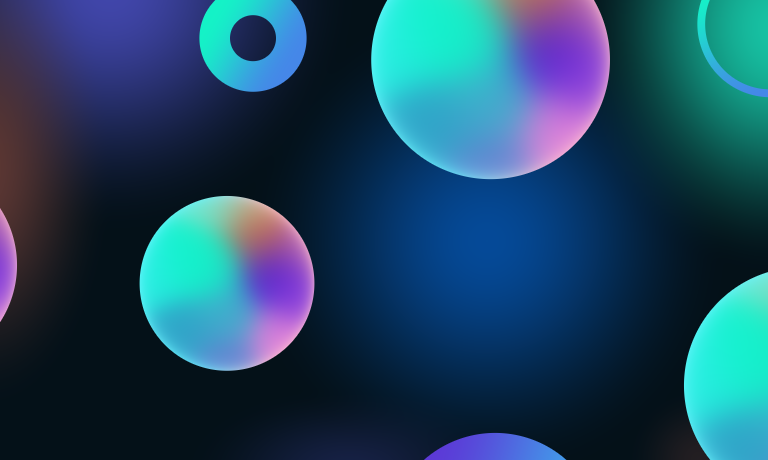
Give the GLSL for this background, as a Shadertoy shader.

```glsl
// Iridescent spheres and gradient rings over a dark backdrop with soft coloured glows.

// Lengths are in canvas heights, origin at the lower left.
const vec3 NIGHT  = vec3(0.015, 0.065, 0.095);
const vec3 BLUE   = vec3(0.020, 0.300, 0.620);
const vec3 INDIGO = vec3(0.255, 0.275, 0.670);
const vec3 TEAL   = vec3(0.090, 0.760, 0.640);
const vec3 UMBER  = vec3(0.360, 0.215, 0.200);
const vec3 MINT   = vec3(0.080, 0.950, 0.780);
const vec3 AZURE  = vec3(0.270, 0.530, 0.910);
const vec3 VIOLET = vec3(0.360, 0.220, 0.840);
const vec3 RIM_COOL = vec3(0.42, 0.96, 1.00);
const vec3 RIM_WARM = vec3(1.00, 0.76, 0.82);
const float BLEND_SHARPNESS = 8.0;
const float RIM_POWER = 12.0;
const float RIM_STRENGTH = 0.65;

// Sphere: centre x, centre y, radius.
const int SPHERES = 4;
const vec3 SPHERE[SPHERES] = vec3[](
    vec3(1.0665, 0.870, 0.2595), vec3(0.4935, 0.384, 0.190),
    vec3(1.7445, 0.162, 0.2576), vec3(-0.190, 0.4236, 0.227));

// Colour spots on a unit disc.
const int SPOTS = 13;
const vec2 SPOT_POS[SPOTS] = vec2[](
    vec2(-0.45, 0.25), vec2(-0.15, 0.20), vec2(-0.85, 0.10),
    vec2(-0.50, -0.55), vec2(0.00, -0.35), vec2(0.00, -0.95),
    vec2(0.60, -0.65), vec2(0.50, 0.12), vec2(0.85, -0.15),
    vec2(0.35, 0.55), vec2(0.30, 0.95), vec2(-0.10, 0.95),
    vec2(0.90, 0.45));
const vec3 SPOT_COLOR[SPOTS] = vec3[](
    vec3(0.07, 0.95, 0.80), vec3(0.08, 0.93, 0.78), vec3(0.15, 0.93, 0.88),
    vec3(0.18, 0.64, 0.78), vec3(0.25, 0.68, 0.80), vec3(0.38, 0.50, 0.82),
    vec3(0.88, 0.50, 0.85), vec3(0.33, 0.12, 0.82), vec3(0.52, 0.23, 0.86),
    vec3(0.74, 0.38, 0.28), vec3(0.80, 0.65, 0.48), vec3(0.45, 0.90, 0.80),
    vec3(0.70, 0.38, 0.70));

// Coverage of a shape from its signed distance, one pixel soft.
float cover(float dist) {
    return clamp(0.5 - dist * iResolution.y, 0.0, 1.0);
}

// Elliptical glow fading smoothly to zero at its radii.
float glow(vec2 p, vec2 center, vec2 radii) {
    return smoothstep(0.0, 1.0, 1.0 - length((p - center) / radii));
}

float ringDistance(vec2 p, vec2 center, float outer, float inner) {
    float r = length(p - center);
    return max(r - outer, inner - r);
}

// Linear colour ramp across a disc along a direction.
vec3 ramp(vec2 q, vec2 direction, vec3 from, vec3 to) {
    return mix(from, to, smoothstep(-0.9, 0.9, dot(q, normalize(direction))));
}

vec3 backdrop(vec2 p) {
    vec3 color = NIGHT;
    color = mix(color, BLUE, 0.95 * glow(p, vec2(1.059, 0.476), vec2(0.53)));
    color = mix(color, INDIGO, glow(p, vec2(0.24, 1.03), vec2(0.54)));
    color = mix(color, UMBER, glow(p, vec2(-0.03, 0.63), vec2(0.28, 0.53)));
    color = mix(color, TEAL, glow(p, vec2(1.69, 0.94), vec2(0.46, 0.54)));
    color = mix(color, INDIGO, 0.30 * glow(p, vec2(0.76, -0.02), vec2(0.36, 0.18)));
    return mix(color, UMBER, 0.35 * glow(p, vec2(1.52, 0.0), vec2(0.16)));
}

// Blends the spots over the disc, then brightens the edge.
vec3 iridescence(vec2 q) {
    vec3 sum = vec3(0.0);
    float total = 0.0;
    for (int i = 0; i < SPOTS; i++) {
        vec2 d = q - SPOT_POS[i];
        float weight = exp(-BLEND_SHARPNESS * dot(d, d));
        sum += weight * SPOT_COLOR[i];
        total += weight;
    }
    vec3 rim = mix(RIM_COOL, RIM_WARM, smoothstep(-0.4, 0.6, q.x));
    float edge = pow(min(length(q), 1.0), RIM_POWER);
    return mix(sum / total, rim, RIM_STRENGTH * edge);
}

void mainImage(out vec4 fragColor, in vec2 fragCoord) {
    vec2 p = fragCoord / iResolution.y;
    vec3 color = backdrop(p);

    // Thick and thin rings
    vec2 thick = vec2(0.550, 0.917), thin = vec2(1.675, 0.9476);
    vec3 thickColor = ramp((p - thick) / 0.1165, vec2(1.0, -0.6), MINT, AZURE);
    color = mix(color, thickColor, cover(ringDistance(p, thick, 0.1165, 0.050)));
    vec3 thinColor = ramp((p - thin) / 0.159, vec2(0.5, -1.0), MINT, AZURE);
    color = mix(color, thinColor, cover(ringDistance(p, thin, 0.159, 0.142)));

    // Disc rising from the lower edge
    vec2 disc = vec2(1.0764, -0.1747);
    vec3 discColor = ramp((p - disc) / 0.2336, vec2(1.0, -0.3), VIOLET, vec3(0.24, 0.68, 0.93));
    color = mix(color, discColor, cover(length(p - disc) - 0.2336));

    // Spheres
    for (int i = 0; i < SPHERES; i++) {
        vec2 offset = p - SPHERE[i].xy;
        float radius = SPHERE[i].z;
        float mask = cover(length(offset) - radius);
        if (mask > 0.0) color = mix(color, iridescence(offset / radius), mask);
    }
    fragColor = vec4(color, 1.0);
}
```
